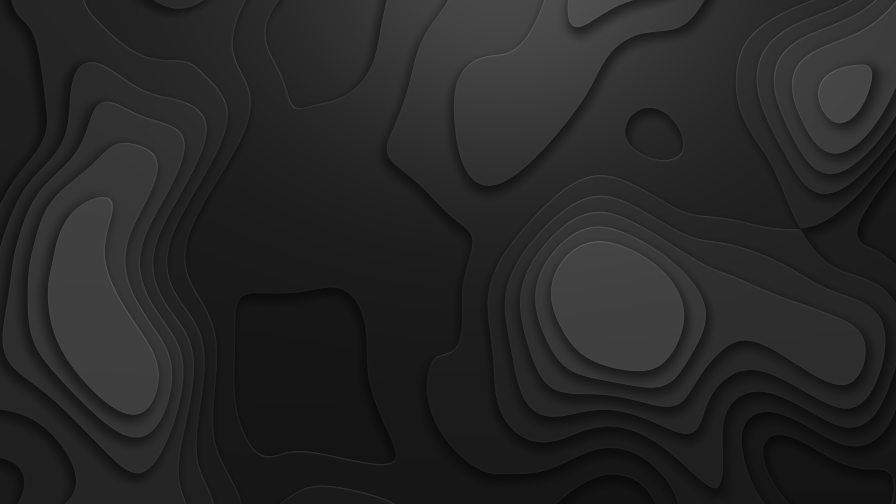
A WebGL 1 fragment shader for this background:

```glsl
precision highp float;

uniform vec2 u_resolution;

const int LAYERS = 7;
const vec2 CELLS_PER_HEIGHT = vec2(3.5, 2.9);
const float FIRST_LEVEL = 0.0;
const float LEVEL_STEP = 0.165;
const float RIM_WIDTH = 0.0033;

vec3 hash3(vec2 cell) {
  vec3 k = vec3(dot(cell, vec2(127.1, 311.7)),
                dot(cell, vec2(269.5, 183.3)),
                dot(cell, vec2(419.2, 371.9)));
  return fract(sin(k) * 43758.5);
}

// Layered sines bend the hills into irregular outlines.
vec2 warp(vec2 p) {
  p += 0.18 * sin(p.yx * vec2(2.3, 2.7) + vec2(0.6, 2.1));
  return p + 0.07 * sin(p.yx * vec2(5.7, 5.1) + vec2(1.7, 4.2));
}

// Smooth cellular noise: one hill or hollow per jittered cell point.
float terrain(vec2 p) {
  vec2 q = warp(p * CELLS_PER_HEIGHT + vec2(3.4, 7.2));
  vec2 cell = floor(q);
  float height = 0.0;
  for (int y = -1; y <= 1; y++) {
    for (int x = -1; x <= 1; x++) {
      vec2 id = cell + vec2(float(x), float(y));
      vec3 rnd = hash3(id);
      vec2 offset = id + 0.1 + 0.8 * rnd.xy - q;
      float bump = max(0.0, 1.0 - dot(offset, offset) / 1.21);
      height += mix(-0.3, 1.05, rnd.z) * bump * bump * bump;
    }
  }
  return height;
}

// Height in x, gradient in yz.
vec3 surface(vec2 p) {
  const float e = 0.003;
  float h = terrain(p);
  float dx = terrain(p + vec2(e, 0.0)) - h;
  float dy = terrain(p + vec2(0.0, e)) - h;
  return vec3(h, vec2(dx, dy) / e);
}

// Approximate signed distance to a contour, positive inside the layer.
float contourDistance(vec3 s, float level) {
  return (s.x - level) / max(length(s.yz), 0.2);
}

float lampGlow(vec2 p, vec2 lamp) {
  vec2 d = (p - lamp) * vec2(0.8, 1.0);
  return exp(-7.0 * dot(d, d));
}

// Higher sheets are progressively paler.
float layerTone(float index, float y, float glow) {
  return 0.076 + index * (0.008 + 0.0022 * index) + 0.02 * y + 0.16 * glow;
}

void main() {
  vec2 p = gl_FragCoord.xy / u_resolution.y;
  float aspect = u_resolution.x / u_resolution.y;
  float pixel = 1.0 / u_resolution.y;

  vec2 lamp = vec2(0.56 * aspect, 1.06);
  vec2 toLamp = normalize(lamp + vec2(0.0, 0.3) - p);
  float glow = lampGlow(p, lamp);

  vec3 here = surface(p);
  vec3 caster = surface(p + 0.012 * toLamp);
  vec2 outward = -here.yz / max(length(here.yz), 0.01);
  float facing = max(dot(outward, toLamp), 0.0);
  float rimLight = 0.015 + 0.075 * facing * facing;

  // Stack the sheets from the bottom up, each shading the one below.
  float tone = layerTone(0.0, p.y, glow);
  for (int i = 1; i <= LAYERS; i++) {
    float index = float(i);
    float level = FIRST_LEVEL + LEVEL_STEP * (index - 1.0);
    float edge = contourDistance(here, level);
    float shade = smoothstep(-0.022, 0.013, contourDistance(caster, level));
    float sheet = smoothstep(-0.6 * pixel, 0.6 * pixel, edge);
    float rim = 1.0 - smoothstep(0.0, max(RIM_WIDTH, pixel), abs(edge - 0.3 * RIM_WIDTH));
    float top = layerTone(index, p.y, glow) + rimLight * rim;
    tone = mix(tone * (1.0 - 0.5 * shade), top, sheet);
  }

  gl_FragColor = vec4(vec3(tone), 1.0);
}
```
